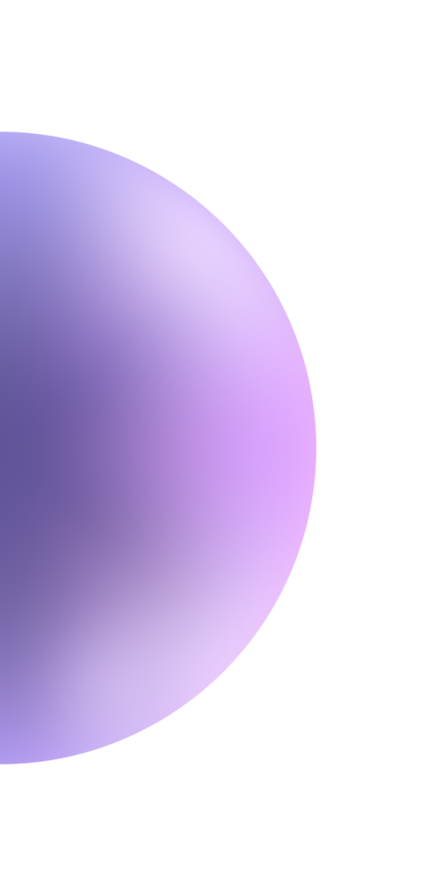
Write a Shadertoy shader that draws this background.

```glsl
// Eased blend through five colours, for t from 0 to 4
vec3 ramp(float t, vec3 a, vec3 b, vec3 c, vec3 d, vec3 e) {
    vec3 color = mix(a, b, smoothstep(0.0, 1.0, t));
    color = mix(color, c, smoothstep(1.0, 2.0, t));
    color = mix(color, d, smoothstep(2.0, 3.0, t));
    return mix(color, e, smoothstep(3.0, 4.0, t));
}

// Smooth cubic from the core to the rim, in squared radius s
vec3 radialBlend(float s, vec3 core, vec3 middle, vec3 outer, vec3 rim) {
    float a = s - 0.25, b = s - 0.72, c = s - 1.0;
    return core * a * b * c / -0.18
         + middle * s * b * c / 0.0881
         + outer * s * a * c / -0.0948
         + rim * s * a * b / 0.21;
}

vec3 sphereColor(vec2 p) {
    // Quarter turns: bottom is 0, right is 2, top is 4
    float turn = atan(p.y, max(p.x, 0.0001)) / 0.785398 + 2.0;

    vec3 middle = ramp(turn, vec3(0.46, 0.40, 0.66), vec3(0.58, 0.48, 0.73),
        vec3(0.66, 0.51, 0.82), vec3(0.60, 0.51, 0.80), vec3(0.49, 0.45, 0.73));
    vec3 outer = ramp(turn, vec3(0.61, 0.53, 0.84), vec3(0.84, 0.74, 0.94),
        vec3(0.85, 0.64, 0.99), vec3(0.88, 0.80, 0.98), vec3(0.62, 0.58, 0.89));
    vec3 rim = ramp(turn, vec3(0.70, 0.61, 0.94), vec3(0.92, 0.79, 0.99),
        vec3(0.91, 0.68, 0.99), vec3(0.86, 0.76, 0.99), vec3(0.71, 0.67, 0.95));
    vec3 color = radialBlend(min(dot(p, p), 1.0), vec3(0.38, 0.33, 0.60), middle, outer, rim);

    // Pale glow along the lower edge
    vec2 q = p - vec2(0.38, -0.77);
    return mix(color, vec3(0.84, 0.76, 0.95), 0.55 * exp(-22.0 * dot(q, q)));
}

void mainImage(out vec4 fragColor, in vec2 fragCoord) {
    // Sphere centred on the left edge, with unit radius
    vec2 p = (fragCoord / iResolution.y - vec2(0.0, 0.5)) / 0.353;
    float pixel = 1.0 / (0.353 * iResolution.y);
    float mask = 1.0 - smoothstep(-pixel, pixel, length(p) - 1.0);

    fragColor = vec4(mix(vec3(1.0), sphereColor(p), mask), 1.0);
}
```
